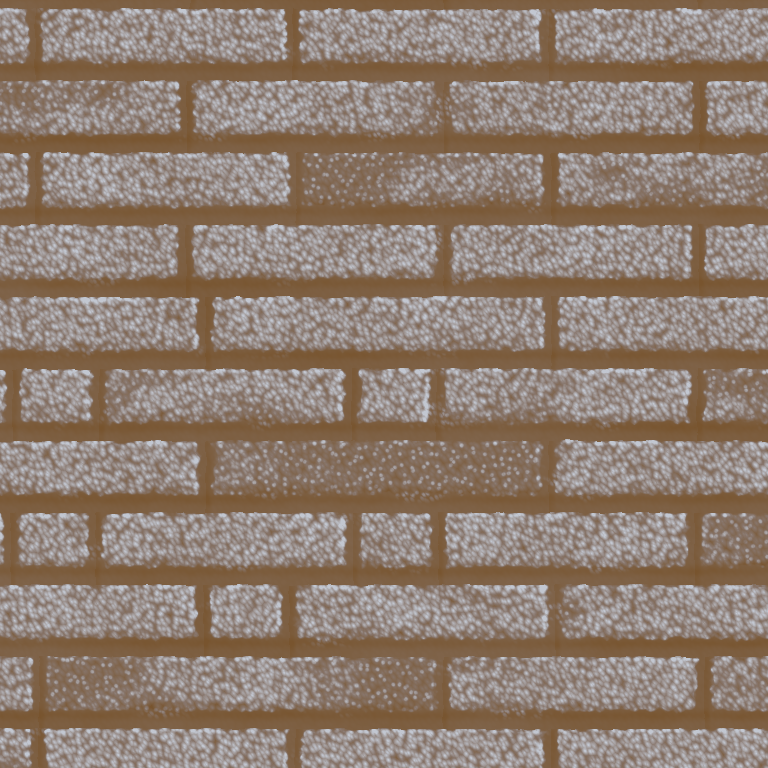
A Shadertoy shader for this texture:

```glsl
// Weathered brick wall: long rough grey bricks in eleven courses of brown mortar.

vec2 hash2(vec2 p) {
    return fract(sin(vec2(dot(p, vec2(127.1, 311.7)), dot(p, vec2(269.5, 183.3)))) * 43758.5);
}

// Distance to the nearest scattered point.
float cellular(vec2 p) {
    vec2 cell = floor(p), f = fract(p);
    float nearest = 2.0;
    for (int j = -1; j <= 1; j++)
        for (int i = -1; i <= 1; i++) {
            vec2 o = vec2(i, j);
            nearest = min(nearest, length(o + hash2(cell + o) - f));
        }
    return nearest;
}

// Layered sines, roughly -1 to 1.
float waves(vec2 p) {
    float sum = 0.0, amp = 0.55;
    for (int i = 0; i < 4; i++) {
        sum += amp * sin(p.x + 1.6 * sin(p.y * 0.9 + float(i))) * cos(p.y - 0.7 * sin(p.x));
        p = mat2(1.3, 1.1, -1.1, 1.3) * p + 2.3;
        amp *= 0.65;
    }
    return sum;
}

// Bond of a course: first joint, spacing, offset of an extra joint,
// and the bay that has it (-1: every bay, 9: none).
vec4 courseBond(float row) {
    if (row == 8.0) return vec4(0.264, 0.458, 0.113, 0);
    if (row == 9.0) return vec4(0.055, 0.525, 0.339, 1);
    bool odd = mod(row, 2.0) > 0.5;
    if (row > 3.0 && row < 8.0)
        return odd ? vec4(0.126, 0.446, 0.335, -1) : vec4(0.269, 0.446, 0, 9);
    return vec4(odd ? 0.245 : 0.05, 0.332, 0, 9);
}

// Joints on the left and right of x.
vec2 brickSpan(float x, float row) {
    vec4 bond = courseBond(row);
    vec2 span = vec2(-1, 2);
    for (int k = -1; k < 4; k++)
        for (int s = 0; s < 2; s++) {
            bool extra = bond.w < 0.0 || float(k) == bond.w;
            if (s == 1 && !extra) continue;
            float joint = bond.x + float(k) * bond.y + float(s) * bond.z;
            joint += 0.008 * (hash2(vec2(k * 2 + s, row)).x - 0.5);
            if (joint <= x) span.x = max(span.x, joint);
            else span.y = min(span.y, joint);
        }
    return span;
}

// Brown mortar through taupe to pale grey, tone 0 to 2.
vec3 toneColour(float tone) {
    vec3 brown = vec3(0.47, 0.33, 0.18);
    vec3 taupe = vec3(0.53, 0.46, 0.42);
    vec3 pale = vec3(0.76, 0.78, 0.82);
    return mix(mix(brown, taupe, clamp(tone, 0.0, 1.0)), pale, clamp(tone - 1.0, 0.0, 1.0));
}

void mainImage(out vec4 fragColor, in vec2 fragCoord) {
    vec2 uv = fragCoord / iResolution.xy;
    vec2 p = vec2(uv.x, 1.0 - uv.y);

    // Grain and broad patches
    vec2 slant = mat2(0.8, 0.6, -0.6, 0.8) * p * vec2(1.0, 0.85);
    float fine = cellular(slant * vec2(170, 120));
    float coarse = cellular(p * 85.0 + 7.0);
    float patches = waves(p * vec2(28, 40));
    float broad = waves(p * vec2(9, 14) + 4.0);

    // Course and brick under this point, with uneven outlines
    vec2 q = p + 0.0018 * vec2(waves(p * 70.0), waves(p.yx * 60.0 + 9.0));
    float pitch = 0.09375, height = 0.069;
    float row = floor((q.y - 0.0115) / pitch);
    float y = q.y - 0.0115 - row * pitch;
    vec2 span = brickSpan(q.x, row);
    vec2 id = hash2(vec2(floor(span.x * 50.0), row + 3.0));

    // Rounded brick
    vec2 halfSize = vec2(0.5 * (span.y - span.x) - 0.010, 0.5 * height);
    vec2 local = vec2(q.x - 0.5 * (span.x + span.y), y - halfSize.y);
    vec2 corner = abs(local) - halfSize + 0.006;
    float d = length(max(corner, 0.0)) + min(max(corner.x, corner.y), 0.0) - 0.006;
    float soft = max(0.0022, 1.2 / iResolution.y);
    float brick = smoothstep(soft, -soft, d + 0.007 * (coarse - 0.45));

    // Rough face, with some bricks worn down to smooth brown
    float face = 1.25 + 1.15 * (0.47 - fine) + 0.75 * (0.47 - coarse) + 0.16 * patches;
    float worn = smoothstep(0.25, 0.75, 1.5 * (id.x - 0.55) + 0.55 * broad + 0.25 * patches);
    float sparse = 0.55 + 0.8 * smoothstep(0.35, 0.1, coarse) + 0.5 * (0.45 - fine);
    face = mix(face, sparse, 0.85 * worn);

    // Pale crust on the top and right edges, fading lower edge
    float top = exp(-pow((y - 0.003) / 0.0028, 2.0));
    float right = exp(-pow((halfSize.x - local.x - 0.004) / 0.003, 2.0));
    float crust = smoothstep(0.75, 0.2, coarse) * (0.7 + 0.4 * patches);
    face += crust * (0.6 * top + 0.7 * right * step(0.35, id.y));
    face -= 0.35 * smoothstep(0.014, 0.0, height - y);

    // Mortar, shaded under each brick, with scattered crumbs
    float mortar = 0.36 + 0.13 * broad + 0.08 * (0.5 - fine);
    mortar -= 0.2 * exp(-pow((y - height - 0.007) / 0.007, 2.0));
    mortar -= 0.15 * smoothstep(0.0, -0.008, local.x + halfSize.x);
    float crumbZone = smoothstep(0.25, 0.8, patches + 0.3 * broad) * smoothstep(0.014, 0.002, d);
    mortar += 0.9 * crumbZone * smoothstep(0.6, 0.15, fine);

    fragColor = vec4(toneColour(mix(mortar, face, brick)), 1.0);
}
```
